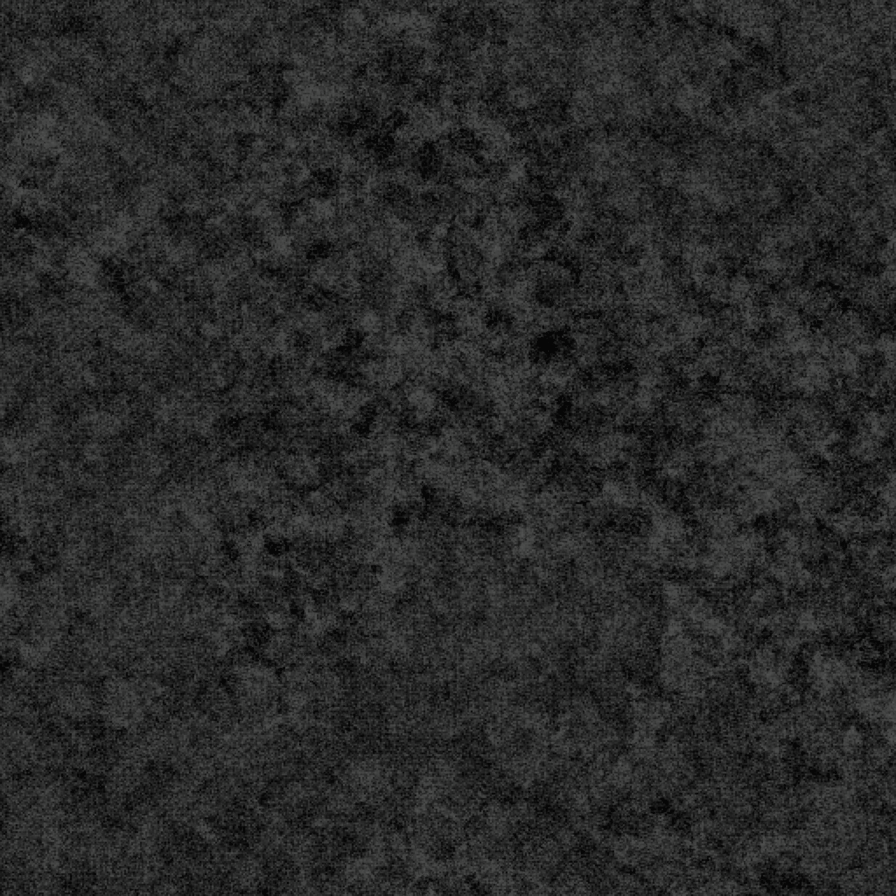
This texture is drawn by a WebGL 1 fragment shader. Its source:

```glsl
precision highp float;

uniform vec2 u_resolution;

const vec3 STONE_TINT = vec3(0.995, 1.008, 0.997);
const float BASE_TONE = 0.163;
const float GRAIN_CELLS = 512.0;

float hash(vec2 p) {
  return fract(sin(dot(p, vec2(127.1, 311.7))) * 43758.5453);
}

vec2 hash2(vec2 p) {
  return vec2(hash(p), hash(p.yx + 57.3));
}

float valueNoise(vec2 p) {
  vec2 cell = floor(p);
  vec2 f = fract(p);
  f = f * f * (3.0 - 2.0 * f);
  float low = mix(hash(cell), hash(cell + vec2(1.0, 0.0)), f.x);
  float high = mix(hash(cell + vec2(0.0, 1.0)), hash(cell + 1.0), f.x);
  return mix(low, high, f.y);
}

// Layered noise centred on zero
float fbm(vec2 p, float gain) {
  float sum = 0.0;
  float weight = 0.5;
  for (int i = 0; i < 4; i++) {
    sum += weight * (valueNoise(p) - 0.5);
    p = mat2(0.8, 0.6, -0.6, 0.8) * p * 2.03 + 17.7;
    weight *= gain;
  }
  return sum;
}

// Scattered angular chips: positive for pale stones, negative for pits
float chips(vec2 p, float density, float edge) {
  vec2 home = floor(p);
  float sum = 0.0;
  for (int y = -1; y <= 1; y++) {
    for (int x = -1; x <= 1; x++) {
      vec2 cell = home + vec2(float(x), float(y));
      vec2 shape = hash2(cell + 11.9);
      float angle = 6.2832 * hash(cell + 31.4);
      float c = cos(angle);
      float s = sin(angle);
      vec2 q = mat2(c, -s, s, c) * (p - cell - hash2(cell));
      vec2 halfSize = mix(vec2(0.16, 0.22), vec2(0.34, 0.6), shape);
      vec2 a = abs(q) / halfSize;
      float dist = max(max(a.x, a.y), 0.72 * (a.x + a.y));
      float present = step(hash(cell + 73.1), density);
      float kind = hash(cell.yx + 91.7) < 0.5 ? -1.0 : 1.0;
      sum += present * kind * (1.0 - smoothstep(1.0 - edge, 1.0 + edge, dist));
    }
  }
  return clamp(sum, -1.0, 1.0);
}

// Fine speckle with a nearly normal spread; mirrored lattices keep it free of weave
float grain(vec2 uv) {
  vec2 p = uv * GRAIN_CELLS - 0.5;
  float fine = valueNoise(p) + valueNoise(p.yx + 191.0) + valueNoise(373.0 - p) - 1.5;
  vec2 turned = mat2(0.8, 0.6, -0.6, 0.8) * p;
  float soft = valueNoise(turned * 0.55 + 83.0) - 0.5;
  return 0.108 * fine + 0.07 * soft;
}

void main() {
  vec2 uv = gl_FragCoord.xy / min(u_resolution.x, u_resolution.y);

  // Ragged outlines for every larger feature
  vec2 warp = vec2(fbm(uv * 60.0 + 5.0, 0.7), fbm(uv.yx * 60.0 + 61.0, 0.7));
  vec2 p = uv + 0.02 * warp;

  // Calm and rough regions
  float rough = smoothstep(0.25, 0.7, valueNoise(uv * 6.0 + 3.1));
  float contrast = mix(0.72, 1.2, rough);

  float broad = 0.035 * fbm(uv * 6.0 + 29.0, 0.6);
  float blotches = 0.23 * fbm(p * 36.0, 0.8);
  float smallChips = 0.046 * chips(p * 44.0, 0.42, 0.25);
  float largeChips = 0.048 * chips(p * 16.0 + 40.0, 0.12, 0.16);

  float relief = contrast * (blotches + smallChips) + largeChips;
  float tone = BASE_TONE + broad + relief + grain(uv);

  // Pale tones level off, deep pits stay just above black
  tone -= 0.5 * max(tone - 0.26, 0.0);
  tone = clamp(tone, 0.025, 0.33);
  gl_FragColor = vec4(tone * STONE_TINT, 1.0);
}
```
